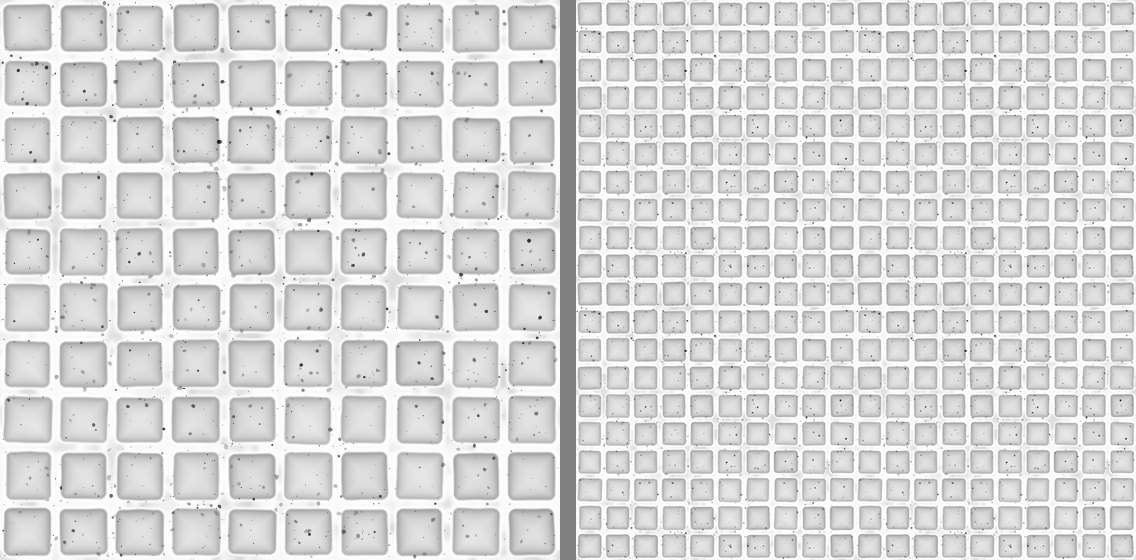
Left, the tile; right, the same tile 2 across and 2 down.
Reproduce this pattern procedurally as a WebGL 2 fragment shader.

```glsl
#version 300 es
precision highp float;
// Ten by ten softly rounded grey tiles with shaded rims, set in pale grout.
// Each tile is a jittered rounded-box distance; wrapping value noise adds
// wobble and smudges, and layers of hashed grids scatter dark specks.

#define REPEATS 10.0      // tiles across and down
#define HALF_SIZE 0.409   // half a tile, in cells
#define CORNER 0.105      // corner radius, in cells
#define EDGE_BLUR 0.027   // softness of the tile outline, in cells
#define RIM_DEPTH 0.25    // darkening at the rim
#define RIM_FALLOFF 9.0   // how fast the rim fades inwards
#define TILE_GREY 0.895
#define GROUT_GREY 0.985
#define SMUDGE 0.13       // strength of the grout stains
#define SPECK_LAYERS 4

uniform vec2 u_resolution;
out vec4 fragColor;

// Integer hash: three values in 0..1 for a lattice point and a seed.
vec3 hash3(vec2 cell, float seed) {
    uvec3 v = uvec3(ivec3(vec3(cell, seed))) * 1664525u + 1013904223u;
    v.x += v.y * v.z; v.y += v.z * v.x; v.z += v.x * v.y;
    v ^= v >> 16u;
    v.x += v.y * v.z; v.y += v.z * v.x; v.z += v.x * v.y;
    return vec3(v >> 8u) / 16777216.0;
}

// Value noise that wraps over the canvas; period is a whole number.
float wrapNoise(vec2 uv, float period, float seed) {
    vec2 p = uv * period, i = floor(p), f = fract(p);
    f = f * f * (3.0 - 2.0 * f);
    vec2 a = mod(i, period), b = mod(i + 1.0, period);
    return mix(mix(hash3(a, seed).x, hash3(vec2(b.x, a.y), seed).x, f.x),
               mix(hash3(vec2(a.x, b.y), seed).x, hash3(b, seed).x, f.x), f.y);
}

float roundedBox(vec2 p, vec2 halfSize, float radius) {
    vec2 q = abs(p) - halfSize + radius;
    return length(max(q, 0.0)) + min(max(q.x, q.y), 0.0) - radius;
}

// Darkness of one layer of specks; each speck stays inside its grid cell.
float speckLayer(vec2 uv, float count, float seed, float density, float pixel) {
    vec2 cell = mod(floor(uv * count), count);
    vec3 place = hash3(cell, seed), look = hash3(cell, seed + 1.0);
    vec2 p = (fract(uv * count) - mix(vec2(0.25), vec2(0.75), place.xy)) / count;
    float angle = look.x * 6.2832;
    p = mat2(cos(angle), -sin(angle), sin(angle), cos(angle)) * p;
    p.x *= mix(0.65, 1.0, look.y);
    float radius = mix(0.0007, 0.0036, pow(look.z, 4.0));
    radius *= 0.75 + 0.5 * wrapNoise(uv, 300.0, seed);
    float soft = max(0.0007, 0.7 * pixel);
    float cover = 1.0 - smoothstep(radius - soft, radius + soft, length(p));
    return cover * step(place.z, density) * mix(0.22, 0.78, look.y * look.y);
}

void main() {
    vec2 uv = gl_FragCoord.xy / u_resolution;
    float pixel = 1.0 / min(u_resolution.x, u_resolution.y);
    vec2 cell = floor(uv * REPEATS);
    vec2 p = fract(uv * REPEATS) - 0.5;

    // Tile shape: small shifts, sizes, turns and a wavering outline.
    vec3 shift = hash3(cell, 11.0) - 0.5, size = hash3(cell, 12.0) - 0.5;
    p -= shift.xy * 0.022;
    p += vec2(-p.y, p.x) * shift.z * 0.05;
    float wobble = wrapNoise(uv, 40.0, 21.0) - 0.5;
    float dist = roundedBox(p, HALF_SIZE + size.xy * 0.03, CORNER + size.z * 0.03);
    dist += wobble * 0.016;

    // Tile shading: dark rim, pale middle, slightly lighter low down.
    float inside = max(-dist, 0.0);
    float rim = RIM_DEPTH * (1.0 + 0.3 * size.z) * exp(-inside * RIM_FALLOFF);
    float tile = TILE_GREY - rim - 0.05 * p.y + 0.025 * shift.z;
    tile += 0.025 * (wrapNoise(uv, 30.0, 22.0) - 0.5);
    tile -= 0.035 * exp(-inside * 40.0);

    // Grout: patchy stains, cleaner close to the tiles.
    float stain = 0.65 * wrapNoise(uv, 20.0, 31.0) + 0.35 * wrapNoise(uv, 70.0, 32.0);
    stain = smoothstep(0.48, 0.95, stain) * smoothstep(0.01, 0.07, dist);
    float haze = wrapNoise(uv, 50.0, 33.0) * smoothstep(0.03, 0.13, dist);
    float grout = GROUT_GREY + 0.012 * exp(-abs(dist - 0.04) * 40.0);
    grout -= SMUDGE * stain + 0.025 * haze;

    float blur = max(EDGE_BLUR, pixel * REPEATS);
    float groutMask = smoothstep(-blur, blur, dist);
    float grey = mix(tile, grout, groutMask);

    // Specks: clustered, and a little denser in the grout.
    float cluster = smoothstep(0.2, 0.85, wrapNoise(uv, 15.0, 41.0));
    float density = mix(0.07, 0.16, cluster) * mix(1.0, 1.5, groutMask);
    for (int i = 0; i < SPECK_LAYERS; i++) {
        float layer = float(i);
        float speck = speckLayer(uv, 43.0 + 7.0 * layer, 51.0 + 3.0 * layer, density, pixel);
        grey *= 1.0 - speck;
    }

    fragColor = vec4(vec3(clamp(grey, 0.0, 1.0)), 1.0);
}
```
